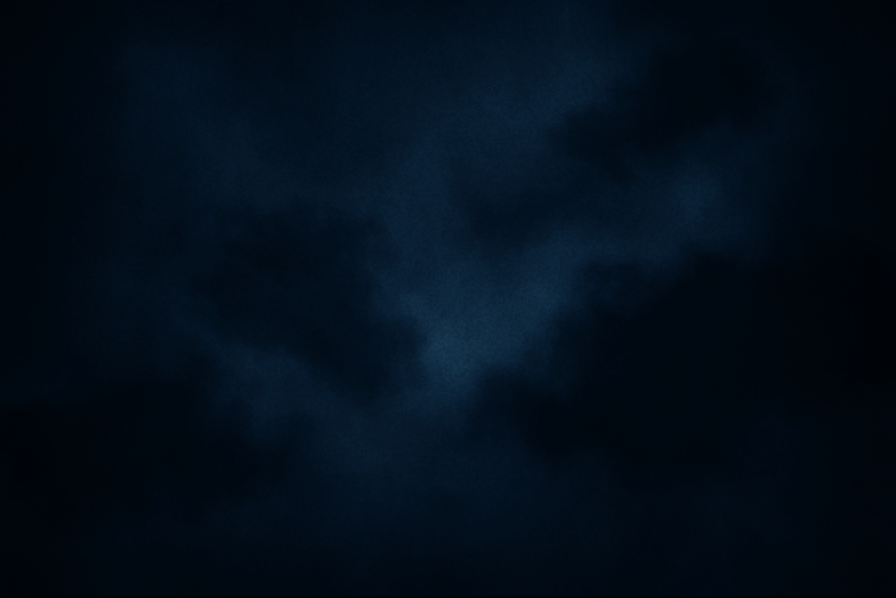
This background is drawn by a Shadertoy shader. Its source:

```glsl
// A dark blue storm sky: soft light breaks through a gap between cloud banks.
// Capsule-shaped glows and ragged cloud masks share a domain warped by fractal
// noise, and a single brightness value is finally turned into a navy tint.

const vec2 CANVAS = vec2(1.5, 1.0);

// Sine-free hash of a lattice point
float hash(vec2 p) {
    vec3 q = fract(vec3(p.xyx) * 0.1031);
    q += dot(q, q.yzx + 33.33);
    return fract((q.x + q.y) * q.z);
}

float valueNoise(vec2 p) {
    vec2 cell = floor(p), f = fract(p);
    vec2 u = f * f * (3.0 - 2.0 * f);
    float low = mix(hash(cell), hash(cell + vec2(1, 0)), u.x);
    float high = mix(hash(cell + vec2(0, 1)), hash(cell + vec2(1, 1)), u.x);
    return mix(low, high, u.y);
}

// Fractal noise centred on zero
float fbm(vec2 p) {
    float sum = 0.0, amplitude = 0.5;
    for (int i = 0; i < 6; i++) {
        sum += amplitude * (valueNoise(p) - 0.5);
        p = mat2(1.6, 1.2, -1.2, 1.6) * p + 7.3;
        amplitude *= 0.54;
    }
    return sum;
}

float segmentDistance(vec2 p, vec2 a, vec2 b) {
    vec2 pa = p - a, ba = b - a;
    return length(pa - ba * clamp(dot(pa, ba) / dot(ba, ba), 0.0, 1.0));
}

// Soft light along a segment
float glow(vec2 p, vec2 a, vec2 b, float width) {
    float d = segmentDistance(p, a, b) / width;
    return exp(-d * d);
}

// Cloud bank around a segment: 1 inside, 0 outside
float bank(vec2 p, vec2 a, vec2 b, float radius, float softness) {
    float d = segmentDistance(p, a, b) - radius;
    return 1.0 - smoothstep(-softness, softness * 0.35, d);
}

vec3 navyTint(float blue) {
    float square = blue * blue;
    return vec3(max(square - 0.004, 0.0), 0.43 * blue + 0.9 * square, blue);
}

void mainImage(out vec4 fragColor, in vec2 fragCoord) {
    vec2 p = fragCoord / iResolution.xy * CANVAS;

    // Billowing domain: broad for the light, ragged for the cloud edges
    vec2 warp = vec2(fbm(p * 5.0 + 3.1), fbm(p * 5.0 + 19.7));
    vec2 fray = vec2(fbm(p * 14.0 + 5.9), fbm(p * 14.0 + 27.3));
    vec2 q = p + 0.13 * warp + 0.04 * fray;
    vec2 edge = q + 0.07 * fray;
    float billow = fbm(p * 4.0 + warp + 41.0);
    float wisps = fbm(p * 16.0 + 2.0 * warp + 63.0);

    // Ambient light, brightest around the middle
    vec2 fromCentre = (p - vec2(0.75, 0.60)) / vec2(0.54, 0.50);
    float light = 0.068 + 0.068 * exp(-dot(fromCentre, fromCentre));

    // Central gap and its arms
    light += 0.088 * glow(q, vec2(0.74, 0.42), vec2(0.88, 0.48), 0.11);
    light += 0.065 * glow(q, vec2(0.64, 0.60), vec2(0.74, 0.48), 0.11);
    light += 0.070 * glow(q, vec2(0.95, 0.53), vec2(1.17, 0.64), 0.07);

    // Upper streaks
    light += 0.062 * glow(q, vec2(0.76, 0.75), vec2(0.96, 0.84), 0.11);
    light += 0.042 * glow(q, vec2(0.30, 0.84), vec2(0.41, 0.69), 0.09);
    light += 0.025 * glow(q, vec2(0.65, 0.90), vec2(0.96, 0.93), 0.12);
    light += 0.035 * glow(q, vec2(1.22, 0.70), vec2(1.30, 0.82), 0.09);

    // Lower streaks
    light += 0.050 * glow(q, vec2(0.44, 0.37), vec2(0.60, 0.25), 0.09);
    light += 0.028 * glow(q, vec2(0.22, 0.52), vec2(0.42, 0.38), 0.07);
    light += 0.025 * glow(q, vec2(0.62, 0.22), vec2(0.84, 0.20), 0.11);
    light += 0.022 * glow(q, vec2(0.00, 0.35), vec2(0.03, 0.34), 0.05);

    // Cloud banks framing the gap
    float shade = 0.36 * bank(edge, vec2(0.46, 0.60), vec2(0.52, 0.58), 0.10, 0.07);
    shade = max(shade, 0.30 * bank(edge, vec2(0.42, 0.49), vec2(0.61, 0.43), 0.085, 0.06));
    shade = max(shade, 0.36 * bank(edge, vec2(0.98, 0.76), vec2(1.22, 0.84), 0.08, 0.06));
    shade = max(shade, 0.36 * bank(edge, vec2(1.10, 0.40), vec2(1.40, 0.45), 0.16, 0.07));
    shade = max(shade, 0.34 * bank(edge, vec2(0.84, 0.32), vec2(1.20, 0.24), 0.09, 0.07));
    shade = max(shade, 0.34 * bank(edge, vec2(0.10, 0.24), vec2(0.36, 0.29), 0.13, 0.07));
    shade = max(shade, 0.16 * bank(edge, vec2(0.82, 0.64), vec2(0.96, 0.65), 0.06, 0.07));
    light *= 1.0 - shade;

    // Mottling, fine grain and darkened rims
    light *= 1.0 + 0.42 * billow + 0.26 * wisps;
    light *= 1.0 + 0.16 * (valueNoise(p * 300.0) - 0.5);
    vec2 rim = min(p, CANVAS - p);
    light *= mix(0.66, 1.0, smoothstep(0.0, 0.25, rim.x));
    light *= mix(0.88, 1.0, smoothstep(0.0, 0.12, rim.y));
    light *= mix(0.4, 1.0, smoothstep(0.001, 0.006, p.y));

    fragColor = vec4(navyTint(light), 1.0);
}
```
